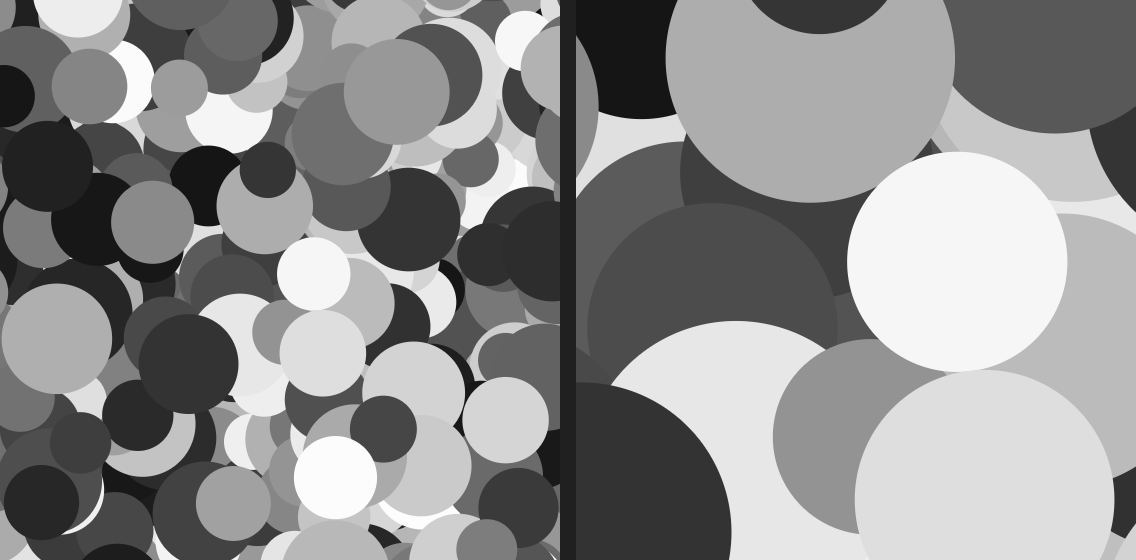
Left: the whole. Right: its middle third, enlarged.
Write a Shadertoy shader that draws this pattern.

```glsl
// Dead leaves: opaque grey discs of random place, size and tone lie in a heap.
// The heap is walked from the top disc down, and each pixel stops as soon as
// it is fully covered.

const int DISC_COUNT = 700;
const float MIN_RADIUS = 0.049;
const float MAX_RADIUS = 0.099;

// Integer hash (PCG): three independent values in 0..1 for each index.
vec3 hash3(int index) {
    uvec3 v = uvec3(index, index + 71, 29) * 1664525u + 1013904223u;
    v.x += v.y * v.z;
    v.y += v.z * v.x;
    v.z += v.x * v.y;
    v ^= v >> 16u;
    v.x += v.y * v.z;
    v.y += v.z * v.x;
    v.z += v.x * v.y;
    return vec3(v >> 8u) / 16777216.0;
}

// Golden-ratio steps spread the tones evenly, with slightly more dark ones.
float discTone(int index) {
    float spread = fract(float(index) * 0.61803 + 0.37);
    return mix(0.08, 1.0, pow(spread, 1.15));
}

void mainImage(out vec4 fragColor, in vec2 fragCoord) {
    vec2 uv = fragCoord / iResolution.xy;
    float pixel = 1.0 / iResolution.y;

    float grey = 0.0;
    float uncovered = 1.0;

    for (int i = 0; i < DISC_COUNT; i++) {
        vec3 rnd = hash3(i);
        // Centres reach past the border so that the rim is covered as well.
        vec2 centre = mix(vec2(-MAX_RADIUS), vec2(1.0 + MAX_RADIUS), rnd.xy);
        float radius = mix(MIN_RADIUS, MAX_RADIUS, rnd.z);

        // Edge softened over one pixel.
        float edge = radius - distance(uv, centre);
        float cover = clamp(edge / pixel + 0.5, 0.0, 1.0);

        grey += uncovered * cover * discTone(i);
        uncovered *= 1.0 - cover;
        if (uncovered < 0.004) break;
    }

    // Any gap left at the bottom of the heap shows mid grey.
    grey += uncovered * 0.5;
    fragColor = vec4(vec3(grey), 1.0);
}
```
